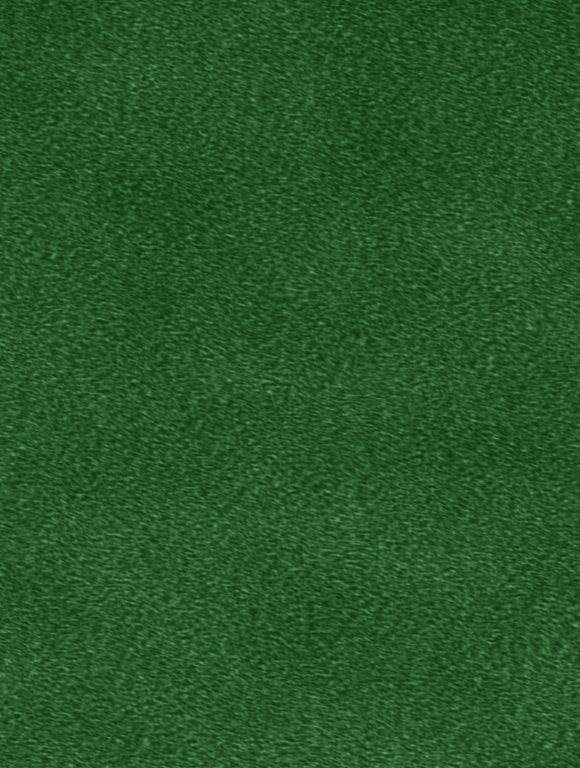
This texture is drawn by a Shadertoy shader. Its source:

```glsl
const vec3 SHADOW_GREEN = vec3(0.065, 0.235, 0.070);
const vec3 LIGHT_GREEN = vec3(0.300, 0.525, 0.320);

vec2 hashGradient(vec2 cell) {
    vec3 h = fract(cell.xyx * vec3(0.1031, 0.1030, 0.0973));
    h += dot(h, h.yzx + 33.33);
    float angle = 6.2832 * fract((h.x + h.y) * h.z);
    return vec2(cos(angle), sin(angle));
}

float gradientNoise(vec2 p) {
    vec2 cell = floor(p);
    vec2 f = p - cell;
    vec2 u = f * f * f * (f * (f * 6.0 - 15.0) + 10.0);
    vec2 e = vec2(0.0, 1.0);
    float a = dot(hashGradient(cell), f);
    float b = dot(hashGradient(cell + e.yx), f - e.yx);
    float c = dot(hashGradient(cell + e.xy), f - e.xy);
    float d = dot(hashGradient(cell + e.yy), f - e.yy);
    return mix(mix(a, b, u.x), mix(c, d, u.x), u.y);
}

// Noise stretched along a tilted direction
float fibreNoise(vec2 p, float tilt, vec2 density, float seed) {
    vec2 along = vec2(cos(tilt), sin(tilt));
    vec2 across = vec2(-along.y, along.x);
    return gradientNoise(vec2(dot(p, along), dot(p, across)) * density + seed);
}

// Crossing layers of short hairs
float fibres(vec2 p, vec2 density, float contrast) {
    float sum = 0.0;
    for (int i = 0; i < 3; i++) {
        float layer = float(i);
        float tilt = -0.02 - 0.17 * layer;
        sum += fibreNoise(p, tilt, density * (1.0 + 0.15 * layer), 37.7 * layer + 211.0);
    }
    return contrast * sum;
}

// Soft cloudy patches in the pile
float mottle(vec2 p, float contrast) {
    float sum = 0.0;
    float weight = 1.0;
    vec2 density = vec2(4.0, 7.0);
    for (int i = 0; i < 4; i++) {
        sum += weight * fibreNoise(p, -0.15, density, 19.3 * float(i) + 70.0);
        density *= 2.1;
        weight *= 0.7;
    }
    return contrast * sum;
}

// Sparse, longer bright hairs
float glints(vec2 p, vec2 density, float strength) {
    float hair = fibreNoise(p, -0.17, density, 503.0);
    return strength * smoothstep(0.28, 0.62, hair);
}

void mainImage(out vec4 fragColor, in vec2 fragCoord) {
    vec2 p = fragCoord / iResolution.y;

    // Gentle bend of the hair direction
    vec2 bend = vec2(gradientNoise(p * 9.0 + 11.0), gradientNoise(p * 11.0 + 47.0));
    vec2 q = p + 0.010 * bend;

    // Fine relief over broad light
    float relief = fibres(q, vec2(75.0, 250.0), 0.40);
    relief += 0.42 * fibreNoise(q, -0.5, vec2(190.0, 270.0), 129.0);
    relief += mottle(p, 0.13);
    relief += 0.11 * (0.5 - p.y);

    // Raised hairs catch more light than hollows lose
    float tone = 0.35 + relief + 0.55 * relief * relief;
    tone += glints(q, vec2(42.0, 215.0), 0.22);
    tone = clamp(tone, 0.0, 1.25);

    fragColor = vec4(mix(SHADOW_GREEN, LIGHT_GREEN, tone), 1.0);
}
```
